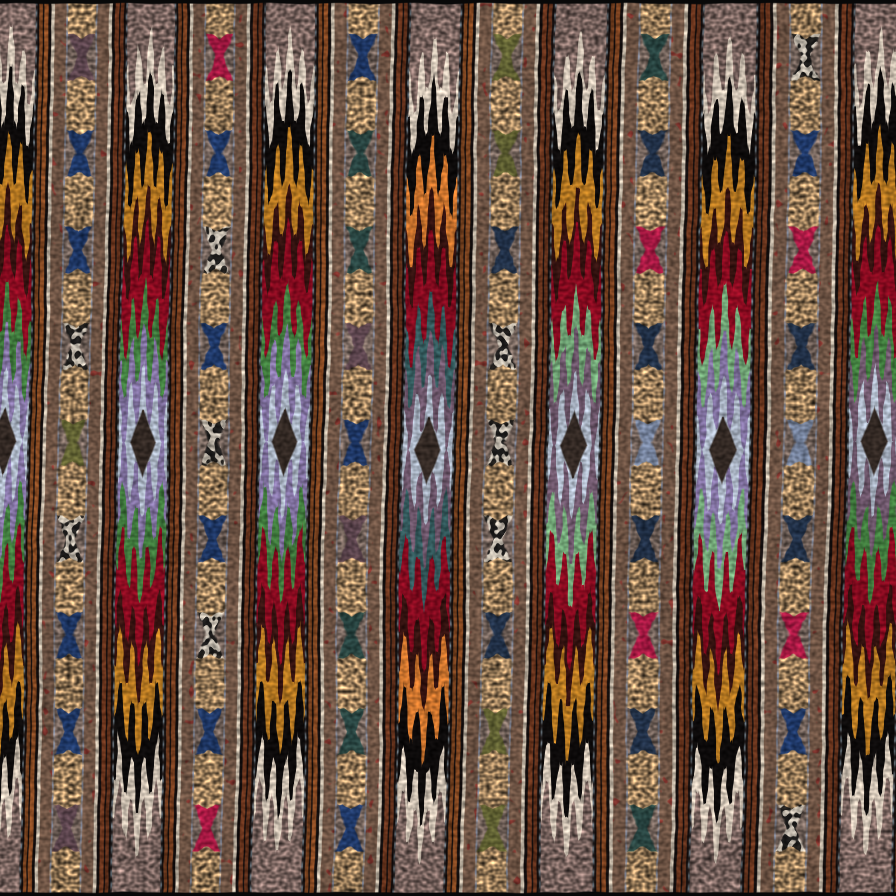
A Shadertoy shader for this pattern:

```glsl
float hash(vec2 p) {
    p = fract(p * vec2(0.1031, 0.1137) + 0.37);
    p += dot(p, p.yx + 33.33);
    return fract((p.x + p.y) * p.x * 7.31);
}

float gradientNoise(vec2 p) {
    vec2 cell = floor(p), f = fract(p);
    vec2 w = f * f * f * (f * (f * 6.0 - 15.0) + 10.0);
    float corner[4];
    for (int i = 0; i < 4; i++) {
        vec2 o = vec2(i & 1, i >> 1);
        float angle = 6.2832 * hash(cell + o);
        corner[i] = dot(vec2(cos(angle), sin(angle)), f - o);
    }
    return mix(mix(corner[0], corner[1], w.x), mix(corner[2], corner[3], w.x), w.y);
}

// Coverage of the region where the distance is negative
float inside(float dist, float blur) {
    return 1.0 - smoothstep(-blur, blur, dist);
}

// Nested serrated chevrons around a central diamond
vec3 flameBand(vec2 p, float across, int column, float grain) {
    vec3 greens[3] = vec3[3](vec3(0.25, 0.48, 0.24), vec3(0.20, 0.35, 0.36), vec3(0.43, 0.63, 0.45));
    int greenOf[7] = int[7](0, 0, 0, 1, 2, 2, 0);
    int dye = greenOf[clamp(column, 0, 6)];
    float id = float(column);
    vec3 violet = mix(vec3(0.50, 0.44, 0.62), vec3(0.43, 0.34, 0.42), step(0.55, hash(vec2(id, 4.0))));
    vec3 gold = mix(vec3(0.71, 0.47, 0.13), vec3(0.81, 0.46, 0.18), float(dye == 1));

    float reach = abs(p.y - 0.503 + 0.012 * (hash(vec2(id, 9.0)) - 0.5));
    float wander = 0.12 * gradientNoise(vec2(across * 3.0 + id * 7.0, p.y * 45.0));
    float finger = abs(fract(across * 2.0 + wander + 0.5) - 0.5) * 2.0;
    float notch = 0.05 * smoothstep(0.15, 0.85, 1.0 - abs(1.0 - finger));
    float level = reach + 0.045 * across + notch + 0.012 * gradientNoise(vec2(across * 5.0 + id, p.y * 30.0));
    float blur = clamp(fwidth(level) * 0.6, 0.0005, 0.02);

    vec3 dyes[8] = vec3[8](vec3(0.80, 0.75, 0.69), vec3(0.05, 0.04, 0.04), gold,
        vec3(0.20, 0.07, 0.06), vec3(0.52, 0.04, 0.12), greens[dye], violet, vec3(0.66, 0.70, 0.76));
    float tips[8] = float[8](0.462, 0.417, 0.350, 0.290, 0.247, 0.180, 0.132, 0.084);
    vec3 col = vec3(0.46, 0.38, 0.36) * (1.0 + 0.45 * grain);
    for (int i = 0; i < 8; i++) {
        col = mix(col, dyes[i], inside(level - tips[i], blur));
    }
    float diamond = across / 0.52 + reach / 0.038 - 1.0;
    return mix(col, vec3(0.20, 0.16, 0.14), inside(diamond, fwidth(diamond)));
}

// Hourglass motifs alternating with heathered leaves
vec3 motifBand(vec2 p, float x, float column, float grain) {
    float y = (p.y - 0.506) / 0.1075;
    float row = floor(y + 0.5);
    y = abs(y - row);
    x = abs(x);
    float blur = 9.0 / iResolution.y;
    float jag = 0.015 * gradientNoise(vec2(x * 30.0, p.y * 110.0));

    vec3 col = vec3(0.43, 0.37, 0.34) * (1.0 + 0.3 * grain);
    float leaf = x - 0.20 * (y - 0.05) / 0.4 + jag;
    vec3 tan_ = vec3(0.58, 0.47, 0.34) * (1.0 + 0.75 * grain);
    col = mix(col, tan_, inside(leaf, blur) * smoothstep(0.12, 0.22, y));

    vec3 speckled = mix(vec3(0.08), vec3(0.78, 0.75, 0.70),
        smoothstep(-0.12, 0.12, gradientNoise(p * vec2(150.0, 120.0))));
    vec3 dyes[8] = vec3[8](vec3(0.10, 0.17, 0.27), vec3(0.66, 0.07, 0.25), vec3(0.36, 0.37, 0.18),
        speckled, vec3(0.34, 0.25, 0.29), vec3(0.44, 0.50, 0.61), vec3(0.13, 0.25, 0.24), vec3(0.09, 0.20, 0.40));
    int pick = int(8.0 * hash(vec2(column * 3.0 + 2.0, abs(row) * 5.0 + 1.0)));
    float hourglass = max(x - 0.030 - 0.27 * y, y - 0.24 + 0.8 * max(0.06 - x, 0.0)) + jag;
    col = mix(col, dyes[pick], inside(hourglass, blur) * 0.92);

    // Blue-grey selvedge with broken stitches
    float stitch = 0.65 + 0.35 * sin(p.y * 420.0 + column);
    return mix(col, vec3(0.47, 0.49, 0.55), stitch * smoothstep(0.094, 0.104, x));
}

void mainImage(out vec4 fragColor, in vec2 fragCoord) {
    vec2 p = fragCoord / iResolution.y;
    float grain = gradientNoise(p * vec2(190.0, 230.0)) + 0.5 * gradientNoise(p * vec2(70.0, 200.0));

    // Loom skew and uneven stripe spacing
    float x = p.x + 0.013 * sin(3.1416 * p.x) - 0.018 * (p.y - 0.5);
    x += 0.004 * gradientNoise(p * vec2(5.0, 4.0)) + 0.0012 * gradientNoise(p * vec2(12.0, 45.0));
    x = (x - 0.004) / 0.162;
    float column = floor(x + 0.5);
    float side = x - column;
    float d = abs(side);
    float blur = 5.0 / iResolution.y;

    vec3 col = flameBand(p, d / 0.175, int(column), grain);

    // Stripes from the flame edge outward
    float stitch = 0.5 + 0.5 * sin(p.y * 480.0 + column * 2.0);
    vec3 edging = mix(vec3(0.12, 0.10, 0.10), vec3(0.45, 0.51, 0.55), stitch * 0.75);
    vec3 rust = mix(vec3(0.36, 0.18, 0.10), vec3(0.48, 0.27, 0.12), step(0.0, side) * hash(vec2(column, 2.0)));
    vec3 black = vec3(0.07, 0.05, 0.05);
    vec3 ivory = vec3(0.80, 0.75, 0.68) * (0.8 + 0.2 * stitch);
    vec3 brown = vec3(0.42, 0.32, 0.26);
    brown = mix(brown, vec3(0.50, 0.14, 0.13), 0.7 * smoothstep(0.3, 0.5, gradientNoise(p * vec2(110.0, 90.0) + 8.0)));
    vec3 stripes[8] = vec3[8](edging, black, rust, black, rust * 1.15, black, ivory, brown);
    float starts[8] = float[8](0.172, 0.184, 0.197, 0.222, 0.232, 0.262, 0.282, 0.306);
    for (int i = 0; i < 8; i++) {
        col = mix(col, stripes[i], inside(starts[i] - d, blur));
    }
    vec3 motifs = motifBand(p, fract(x) - 0.5, floor(x), grain);
    col = mix(col, motifs, inside(0.388 - d, blur));

    // Wool texture, fading and dark end bindings
    col *= 1.0 + 0.38 * grain + 0.12 * gradientNoise(p * vec2(9.0, 14.0));
    col += 0.025 * grain;
    float binding = min(p.y, 1.0 - p.y) - 0.004 + 0.002 * gradientNoise(p * 25.0);
    col = mix(col, vec3(0.03), inside(binding, 1.0 / iResolution.y));
    fragColor = vec4(clamp(col, 0.0, 1.0), 1.0);
}
```
